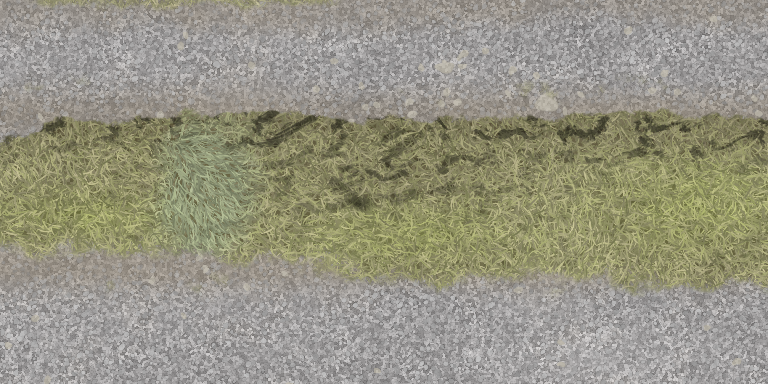
A WebGL 1 fragment shader for this texture:

```glsl
precision highp float;
// Gravel track seen from above, with a ragged strip of grass along its middle.
uniform vec2 u_resolution;

#define GRIT_SCALE 145.0
#define PEBBLE_SCALE 66.0
#define ROCK_SCALE 29.0
#define SHADOW_SCALE vec2(21.0, 38.0)
#define BLADE_SCALE 37.0
#define BLADE_WIDTH 0.085
#define BLADE_LENGTH 0.75
#define TUFT vec2(0.53, 0.50)

float hash(vec2 p) {
  vec3 q = fract(p.xyx * 0.1031);
  q += dot(q, q.yzx + 33.33);
  return fract((q.x + q.y) * q.z);
}

vec2 hash2(vec2 p) { return vec2(hash(p), hash(p + 57.3)); }

// Cellular noise: nearest distance, gap to the next cell, cell id.
vec3 cells(vec2 p) {
  vec3 r = vec3(9.0, 9.0, 0.0);
  for (int j = -1; j <= 1; j++) for (int i = -1; i <= 1; i++) {
    vec2 c = floor(p) + vec2(float(i), float(j));
    float d = length(c + hash2(c) - p);
    if (d < r.x) r = vec3(d, r.x, hash(c + 19.7));
    else r.y = min(r.y, d);
  }
  return vec3(r.x, r.y - r.x, r.z);
}

// Layered, warped sines, roughly -1 to 1.
float waves(vec2 p) {
  float sum = 0.0, amp = 0.45;
  for (int i = 0; i < 5; i++) {
    p = mat2(0.8, 0.6, -0.6, 0.8) * p * 1.8 + 1.3;
    sum += amp * sin(p.x + 1.6 * sin(p.y * 0.9));
    amp *= 0.65;
  }
  return sum;
}

// Soft elliptical spot, and soft horizontal band.
float blob(vec2 p, float x, float y, float w, float h) {
  vec2 d = (p - vec2(x, y)) / vec2(w, h);
  return exp(-dot(d, d));
}

float band(vec2 p, float y, float h) { return blob(p, p.x, y, 1.0, h); }

float stone(vec2 p, float x, float y, float w, float h) {
  vec2 d = (p - vec2(x, y)) / vec2(w, h);
  return smoothstep(1.1, 0.9, length(d) + 0.14 * sin(3.0 * atan(d.y, d.x + 0.001) + x * 40.0));
}

// Curved blades in jittered layers: tone, hue, coverage.
vec3 blades(vec2 p, float tuft) {
  vec3 result = vec3(0.0);
  float aa = 0.5 * BLADE_SCALE / u_resolution.y;
  vec2 away = p - TUFT - vec2(-0.08, 0.13);
  float lean = mix(0.6 + 1.2 * waves(p * 2.2), atan(away.y, away.x + 0.001), tuft);
  for (int k = 0; k < 10; k++) {
    float layer = float(k);
    vec2 q = p * BLADE_SCALE + layer * vec2(17.37, 9.61);
    for (int j = -1; j <= 1; j++) for (int i = -1; i <= 1; i++) {
      vec2 c = floor(q) + vec2(float(i), float(j));
      vec2 seed = hash2(c + layer * 31.0);
      float a = lean + (hash(c + 7.9 + layer) - 0.5) * mix(3.8, 1.4, tuft);
      vec2 d = mat2(cos(a), -sin(a), sin(a), cos(a)) * (q - c - seed);
      d.y += (seed.x - 0.5) * d.x * d.x;
      float along = abs(d.x) / BLADE_LENGTH;
      float width = BLADE_WIDTH * (1.0 - 0.5 * along);
      float cover = smoothstep(width + aa, width - aa, abs(d.y)) * smoothstep(1.0, 0.8, along);
      result = mix(result, vec3(hash(seed * 91.0 + c), seed.y, 1.0), cover);
    }
  }
  return result;
}

vec3 gravel(vec2 p, float patches, float ragged) {
  // Bare earth along the verges, grey wheel tracks between.
  float earth = 0.75 * smoothstep(0.88, 0.97, p.y + 0.03 * patches);
  earth += band(p, 0.70, 0.07) + band(p, 0.31, 0.065);
  earth = clamp(earth + 0.2 * patches + 0.15 * ragged, 0.0, 1.0);
  vec3 col = mix(vec3(0.645, 0.637, 0.637), vec3(0.60, 0.57, 0.53), earth);
  col += 0.025 * (patches + ragged) + 0.05 * blob(p, 1.5, 0.08, 0.3, 0.07);
  vec3 grit = cells(p * GRIT_SCALE);
  vec3 pebble = cells(p * PEBBLE_SCALE + 0.4 * ragged);
  float rough = mix(1.0, 0.6, earth) * (0.95 + 0.3 * ragged);
  col += (grit.z - 0.47) * 0.27 * rough;
  col *= 1.0 - 0.12 * rough * smoothstep(0.25, 0.0, grit.y);
  // Scattered chips of mixed size, each with a darker rim.
  float size = 0.18 + 0.3 * fract(pebble.z * 37.0);
  float chip = step(0.58, pebble.z) * rough;
  col *= 1.0 - 0.16 * chip * smoothstep(size + 0.22, size, pebble.x);
  chip *= smoothstep(size + 0.08, size - 0.08, pebble.x);
  col = mix(col, vec3(0.60 + 0.22 * fract(pebble.z * 13.0)), chip * 0.75);
  // Larger pale rocks gather beside the upper edge of the grass.
  vec3 rock = cells(p * ROCK_SCALE + 0.3 * ragged);
  float gather = 0.02 + 0.28 * blob(p, 1.35, 0.76, 0.5, 0.08);
  float slab = step(1.0 - gather, rock.z) * smoothstep(0.32, 0.24, rock.x);
  slab = max(slab, stone(p, 1.424, 0.732, 0.029, 0.024));
  slab = max(slab, stone(p, 1.159, 0.824, 0.025, 0.014));
  return mix(col, vec3(0.73, 0.71, 0.66) + 0.08 * (grit.z - 0.5), slab * 0.85);
}

// Grass colour, with blade coverage in alpha.
vec4 grass(vec2 p, float patches, float ragged) {
  float tuft = blob(p, TUFT.x, TUFT.y, 0.15, 0.21) + 0.1 * (patches + ragged);
  tuft = smoothstep(0.25, 0.75, tuft);
  float lush = blob(p, 1.06, 0.39, 0.25, 0.08) + blob(p, 1.82, 0.46, 0.24, 0.13);
  lush = clamp(lush + blob(p, 0.22, 0.44, 0.22, 0.07) + 0.25 * patches, 0.0, 1.0);
  // Broken turf and shadow lie under the upper edge.
  float turf = smoothstep(0.54, 0.68, p.y + 0.04 * patches) * step(p.y, 0.75);
  turf = max(turf, 0.7 * blob(p, 1.0, 0.56, 0.42, 0.1)) * (1.0 - 0.8 * tuft);
  float hollow = smoothstep(0.1, 0.6, waves(p * SHADOW_SCALE + 1.5 * patches));
  vec3 blade = blades(p, tuft);
  vec3 soil = mix(vec3(0.47, 0.45, 0.33), vec3(0.50, 0.51, 0.32), lush);
  soil = mix(soil, vec3(0.42, 0.39, 0.29), turf) + 0.16 * (cells(p * 95.0).z - 0.5);
  vec3 tint = mix(vec3(0.58, 0.59, 0.40), vec3(0.61, 0.635, 0.385), lush);
  tint = mix(tint, vec3(0.70, 0.675, 0.54), blade.y * (0.9 - 0.35 * lush));
  tint = mix(tint, vec3(0.59, 0.645, 0.525), tuft * 0.7);
  tint *= 0.77 + 0.43 * blade.x - 0.1 * turf;
  vec3 col = mix(soil, tint, blade.z * (0.95 - 0.2 * turf));
  col *= 1.0 - hollow * (0.07 + 0.4 * turf);
  col *= 1.0 - 0.5 * blob(p, 0.94, 0.47, 0.03, 0.018);
  return vec4(col + 0.02 * patches, blade.z);
}

void main() {
  vec2 p = gl_FragCoord.xy / u_resolution.y;
  float patches = waves(p * 3.2), ragged = waves(p * 15.0 + 4.0);
  // Outline of the grass strip.
  float upper = 0.695 - 0.055 * smoothstep(0.22, 0.0, p.x) + 0.012 * patches + 0.016 * ragged;
  float lower = mix(0.35, 0.275, smoothstep(0.3, 1.25, p.x)) + 0.015 * patches + 0.025 * ragged;
  float cover = smoothstep(0.014, -0.014, p.y - upper) * smoothstep(-0.045, 0.05, p.y - lower);
  // Thin growth on the top border and stray sprouts on the verges.
  float fringe = smoothstep(0.97, 1.0, p.y + 0.015 * ragged) * smoothstep(0.45, 0.35, abs(p.x - 0.48));
  float sprouts = smoothstep(0.4, 0.9, waves(p * 9.0 + 2.0));
  sprouts *= band(p, 0.76, 0.05) + band(p, 0.26, 0.04);
  cover = max(cover, max(fringe * 0.45, sprouts * 0.3));
  vec3 col = gravel(p, patches, ragged);
  if (cover > 0.001) {
    // Blades straggle beyond the soil beneath them.
    vec4 turf = grass(p, patches, ragged);
    float alpha = mix(smoothstep(0.3, 0.95, cover), smoothstep(0.05, 0.6, cover), turf.a);
    col = mix(col, turf.rgb, alpha);
  }
  gl_FragColor = vec4(clamp(col, 0.0, 1.0), 1.0);
}
```
